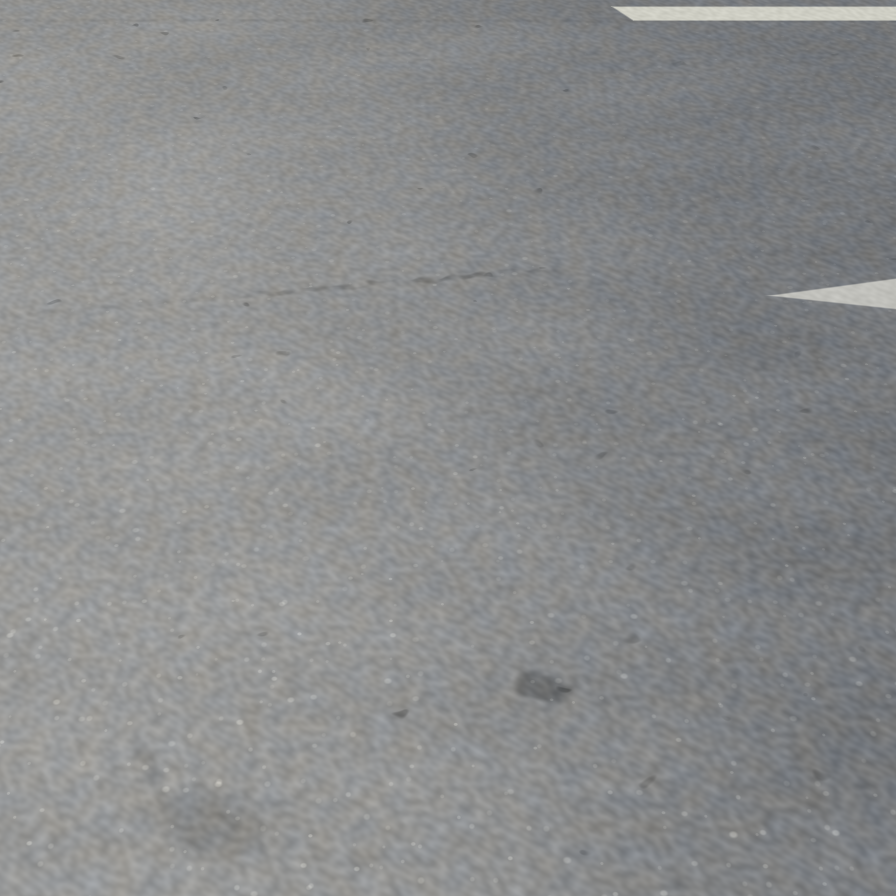
Reproduce this texture procedurally as a WebGL 2 fragment shader.

```glsl
#version 300 es
precision highp float;
// Worn grey asphalt receding in perspective, with a crack, stains and white road paint.
uniform vec2 u_resolution;
out vec4 fragColor;

const vec3 LIT_ASPHALT = vec3(0.598, 0.600, 0.596);
const vec3 DARK_ASPHALT = vec3(0.460, 0.470, 0.482);
const vec3 BAR_PAINT = vec3(0.81, 0.81, 0.77);
const vec3 ARROW_PAINT = vec3(0.755, 0.755, 0.735);
const float HORIZON = 2.3;         // height of the vanishing line
const float GRAIN_SCALE = 240.0;   // grains per ground unit
const float GRAIN_CONTRAST = 0.085;
const float MOTTLE_CONTRAST = 0.035;
const float TINT_CONTRAST = 0.022;
const float CHIP_DENSITY = 0.16;
const float CHIP_BRIGHTNESS = 0.13;
const float SPOT_DENSITY = 0.24;
const float SPOT_DARKNESS = 0.13;
const float CRACK_DARKNESS = 0.12;

vec2 hash2(vec2 p) {
  vec3 q = fract(p.xyx * vec3(0.1031, 0.1030, 0.0973));
  q += dot(q, q.yzx + 33.33);
  return fract((q.xx + q.yz) * q.zy);
}

float cornerSlope(vec2 cell, vec2 offset) {
  float angle = 6.2832 * hash2(cell).x;
  return dot(vec2(cos(angle), sin(angle)), offset);
}

// Gradient noise, roughly -0.7 to 0.7
float noise(vec2 p) {
  vec2 i = floor(p), f = p - i;
  vec2 w = f * f * f * (f * (f * 6.0 - 15.0) + 10.0);
  vec2 e = vec2(1.0, 0.0);
  float low = mix(cornerSlope(i, f), cornerSlope(i + e, f - e), w.x);
  float high = mix(cornerSlope(i + e.yx, f - e.yx), cornerSlope(i + e.xx, f - e.xx), w.x);
  return mix(low, high, w.y);
}

// One jittered soft blob in some of the unit cells
float scatter(vec2 p, float density, float radius, float flatness) {
  vec2 cell = floor(p);
  vec2 pick = hash2(cell + 71.0);
  vec2 d = p - cell - mix(vec2(0.25), vec2(0.75), hash2(cell + 13.0));
  float size = radius * mix(0.45, 1.0, pick.y);
  float blob = 1.0 - smoothstep(size * 0.35, size, length(d * vec2(1.0, flatness)));
  return blob * step(pick.x, density) * mix(0.5, 1.0, fract(pick.y * 7.0));
}

// Soft tilted ellipse
float stain(vec2 p, vec2 center, vec2 radius, float tilt, float softness) {
  vec2 d = p - center;
  d.y -= tilt * d.x;
  return 1.0 - smoothstep(1.0 - softness, 1.0 + softness, length(d / radius));
}

// Signed distance to the line through a and b, positive on its left side
float side(vec2 p, vec2 a, vec2 b) {
  vec2 t = normalize(b - a);
  return t.x * (p.y - a.y) - t.y * (p.x - a.x);
}

void main() {
  vec2 uv = gl_FragCoord.xy / u_resolution;
  float depth = 1.0 / (HORIZON - uv.y);
  vec2 ground = GRAIN_SCALE * depth * vec2(uv.x - 0.5, HORIZON);

  // Broad light falling off to the right and to the far edge
  float shade = smoothstep(0.17, 1.02, uv.x + 0.22 * (uv.y - 0.5));
  vec3 color = mix(LIT_ASPHALT, DARK_ASPHALT, shade);
  color -= 0.025 * smoothstep(0.7, 1.0, uv.y) * (1.0 - shade);
  color += MOTTLE_CONTRAST * noise(ground * vec2(0.03, 0.07));

  // Fine slanted grain with faint warm and cool tints
  vec2 slanted = vec2(dot(ground, vec2(0.85, -0.53)) * 0.7, dot(ground, vec2(0.53, 0.85)) * 1.1);
  float grain = noise(slanted) + 0.5 * noise(ground * 0.42 + 9.0);
  color += GRAIN_CONTRAST * grain * mix(1.0, 0.65, uv.y);
  color += TINT_CONTRAST * noise(ground * 0.3 + 40.0) * vec3(1.0, 0.2, -1.0);

  // Pale stone chips
  float chips = scatter(ground * 0.33, CHIP_DENSITY, 0.22, 1.2);
  chips += 0.7 * scatter(ground * 0.47 + 5.0, CHIP_DENSITY, 0.25, 1.0);
  color += CHIP_BRIGHTNESS * chips * mix(1.0, 0.25, uv.y) * vec3(1.0, 0.99, 0.92);

  // Scattered tar spots and larger stains, with ragged outlines
  vec2 ragged = vec2(noise(ground * 0.4), noise(ground * 0.4 + 27.0));
  float spots = scatter(ground * 0.1 + 0.12 * ragged, SPOT_DENSITY, 0.13, 1.5);
  color -= SPOT_DARKNESS * spots * mix(1.0, 0.5, shade);
  vec2 wavy = uv + 0.008 * ragged;
  color -= 0.10 * stain(wavy, vec2(0.605, 0.234), vec2(0.028, 0.015), -0.25, 0.3);
  color -= 0.06 * stain(wavy, vec2(0.235, 0.080), vec2(0.055, 0.033), -0.15, 0.6);
  color -= 0.06 * stain(wavy, vec2(0.165, 0.147), vec2(0.016, 0.018), -1.2, 0.6);

  // Broken crack and a faint far seam
  float crackOffset = uv.y - 0.647 - 0.085 * uv.x + 0.005 * noise(vec2(uv.x * 40.0, 3.0));
  float crackWidth = 0.0045 + 0.004 * noise(vec2(uv.x * 60.0, 8.0));
  float crack = 1.0 - smoothstep(0.2 * crackWidth, crackWidth, abs(crackOffset));
  crack *= mix(0.2, 0.8, smoothstep(0.15, 0.45, uv.x)) * (1.0 - smoothstep(0.60, 0.635, uv.x));
  color -= CRACK_DARKNESS * crack * smoothstep(-0.35, 0.25, noise(uv * vec2(50.0, 90.0)));
  color -= 0.025 * (1.0 - smoothstep(0.0, 0.003, abs(uv.y - 0.977 - 0.002 * noise(uv * 18.0))));

  // Painted bar and arrow tip
  float edge = max(0.0012, 0.75 / u_resolution.y);
  float bar = min(0.0078 - abs(uv.y - 0.9848), side(uv, vec2(0.684, 0.992), vec2(0.707, 0.977)));
  vec2 tip = vec2(0.859, 0.670);
  float arrow = min(side(uv, tip, vec2(1.0, 0.655)), -side(uv, tip, vec2(1.0, 0.689)));
  float wear = 0.05 * grain;
  color = mix(color, BAR_PAINT + wear, smoothstep(-edge, edge, bar));
  color = mix(color, ARROW_PAINT + wear, smoothstep(-edge, edge, arrow));

  fragColor = vec4(color, 1.0);
}
```
